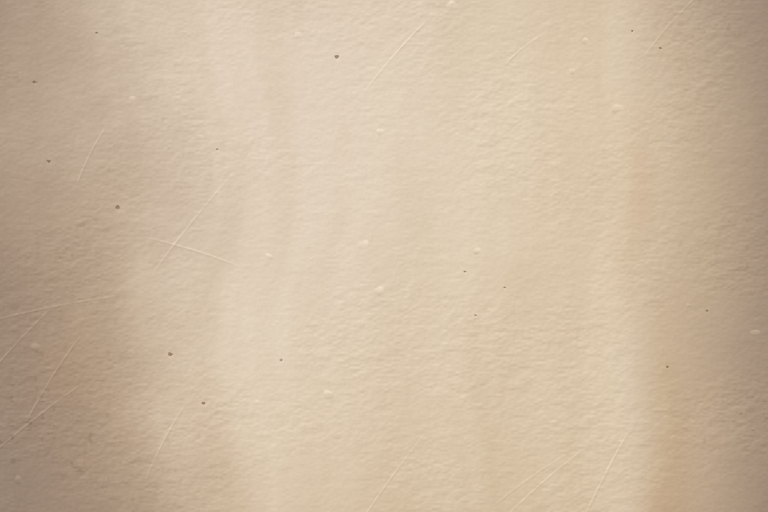
A Shadertoy shader for this texture:

```glsl
// Aged cream plaster wall with shaded sides, rusty streaks, pits and scratches.

float hash(vec2 cell) {
    uvec2 q = uvec2(ivec2(cell)) * uvec2(1597u, 3571u);
    uint h = (q.x ^ (q.y << 7)) * 2739u + 977u;
    h = (h ^ (h >> 15)) * 73244u + q.y;
    h = (h ^ (h >> 13)) * 48271u;
    h ^= h >> 16;
    return float(h & 65535u) / 65535.0;
}

float noise(vec2 p) {
    vec2 i = floor(p), f = fract(p);
    f = f * f * (3.0 - 2.0 * f);
    return mix(mix(hash(i), hash(i + vec2(1, 0)), f.x),
               mix(hash(i + vec2(0, 1)), hash(i + vec2(1, 1)), f.x), f.y);
}

float fbm(vec2 p) {
    float sum = 0.0, weight = 0.53;
    for (int i = 0; i < 4; i++) {
        sum += weight * noise(p);
        p = mat2(1.92, 0.56, -0.56, 1.92) * p + 17.3;
        weight *= 0.5;
    }
    return sum;
}

// Fine trowelled surface, wider than tall
float relief(vec2 p) {
    return 0.7 * noise(p * vec2(38, 65)) + 0.6 * noise(p * vec2(75, 125) + 7.0)
         + 0.5 * noise(p * vec2(130, 210) + 3.0);
}

vec2 scatter(float id, float aspect) {
    return vec2(hash(vec2(id, 11)) * aspect, hash(vec2(id, 23)));
}

// Soft vertical stain centred on x, between two heights
float stain(vec2 uv, float x, float width, float low, float high) {
    float d = (uv.x - x) / width;
    return exp(-d * d) * smoothstep(low - 0.2, low + 0.2, uv.y)
         * (1.0 - smoothstep(high - 0.2, high + 0.2, uv.y));
}

void mainImage(out vec4 fragColor, in vec2 fragCoord) {
    vec2 uv = fragCoord / iResolution.xy;
    vec2 p = fragCoord / iResolution.y;
    float aspect = iResolution.x / iResolution.y;
    float pixel = 1.0 / iResolution.y;

    // Cream ground with vertical washes
    float cloud = fbm(p * 3.0 + 5.0) - 0.5;
    float mottle = fbm(p * 11.0 + 60.0) - 0.5;
    float wash = fbm(vec2(p.x * 9.0 + 1.5 * cloud, p.y * 0.9 + 3.0)) - 0.5;
    vec2 g = (uv - vec2(0.33, 0.8)) * vec2(3.2, 1.5);
    float glow = exp(-dot(g, g));
    float pale = clamp(0.5 + 1.5 * wash + 0.3 * cloud + 0.3 * mottle + 0.4 * glow, 0.0, 1.0);
    vec3 color = mix(vec3(0.835, 0.753, 0.635), vec3(0.885, 0.818, 0.715), pale);
    color.b += 0.025 * glow;

    // Shadow closing in from the sides, broader at the lower left
    float x = uv.x + 0.12 * (uv.y - 0.5) * (1.0 - uv.x) + 0.1 * cloud + 0.05 * mottle;
    float left = 1.0 - smoothstep(-0.12, 0.36, x);
    float right = smoothstep(0.77, 1.09, uv.x + 0.06 * cloud + 0.05 * wash);
    float rim = 0.07 * pow(abs(2.0 * uv.y - 1.0), 5.0);
    float shade = clamp(left + right + rim, 0.0, 1.0);
    color = mix(color, vec3(0.6, 0.52, 0.455), shade);
    color -= shade * (1.0 - shade) * vec3(0.0, 0.03, 0.06) * (1.3 - 0.8 * uv.y);

    // Rusty runs on the right and a warm patch on the left
    vec2 sway = uv + vec2(0.06 * cloud + 0.02 * mottle, 0);
    float rust = 0.8 * stain(sway, 0.825, 0.025, 0.45, 0.75)
               + 0.8 * stain(sway, 0.88, 0.03, -0.2, 0.4)
               + 0.5 * stain(sway, 0.1, 0.07, 0.1, 0.55);
    rust *= clamp(0.7 + 1.2 * mottle + 1.0 * wash, 0.0, 1.0);
    color -= clamp(rust, 0.0, 1.0) * vec3(0.04, 0.07, 0.085);

    // Surface grain lit from the upper left, rougher in patches
    float rough = smoothstep(0.35, 0.7, fbm(p * 6.0 + 31.0));
    float bump = relief(p) - relief(p + vec2(-0.0014, 0.0024));
    color += bump * (0.05 + 0.045 * rough);
    color += 0.014 * (noise(p * 260.0) - 0.5);

    // Dark specks on the worn sides
    float speck = smoothstep(0.8, 0.95, noise(p * vec2(85, 125) + 9.0));
    color -= speck * (0.008 + 0.04 * shade) * rough;

    // Small ragged chips with a bright upper edge and a shaded lower one
    for (int i = 0; i < 22; i++) {
        float id = float(i);
        vec2 q = p - scatter(id + 40.0, aspect);
        float size = mix(0.004, 0.013, hash(vec2(id, 51)));
        q.y *= 1.3;
        float d = length(q) + 0.016 * (noise(p * 85.0 + id) - 0.5);
        float body = 1.0 - smoothstep(size * 0.6, size + pixel, d);
        color += body * (0.018 + 0.065 * clamp(q.y / size, -1.0, 1.0));
    }

    // Pits, mostly tiny
    for (int i = 0; i < 16; i++) {
        float id = float(i);
        vec2 q = p - scatter(id + 290.0, aspect);
        float size = mix(0.0011, 0.0034, pow(hash(vec2(id, 67)), 3.0));
        float d = length(q * vec2(0.8, 1.1)) + 0.003 * (noise(p * 230.0) - 0.5);
        float hole = 1.0 - smoothstep(size - pixel * 0.5, size + pixel, d);
        float lip = exp(-pow(length(q + vec2(-0.002, 0.004)) / (size * 1.8), 2.0));
        color += 0.03 * lip;
        color = mix(color, vec3(0.45, 0.34, 0.24), 0.6 * hole);
    }

    // Long thin scratches, mostly rising to the right
    for (int i = 0; i < 15; i++) {
        float id = float(i);
        float angle = mix(0.5, 1.15, hash(vec2(id, 71))) - (i % 6 == 5 ? 0.8 : 0.0);
        vec2 along = vec2(cos(angle), sin(angle));
        vec2 q = p - scatter(id + 140.0, aspect);
        float run = dot(q, along) / mix(0.05, 0.16, hash(vec2(id, 83)));
        float side = dot(q, vec2(-along.y, along.x)) + 0.005 * run * run;
        float fade = (1.0 - smoothstep(0.6, 1.0, abs(run))) * (0.35 + 0.65 * noise(p * 30.0));
        float ridge = exp(-pow(side / 0.0017, 2.0));
        float groove = exp(-pow((side + 0.0033) / 0.002, 2.0));
        color += fade * (0.06 * ridge - 0.03 * groove);
    }

    fragColor = vec4(clamp(color, 0.0, 1.0), 1.0);
}
```
